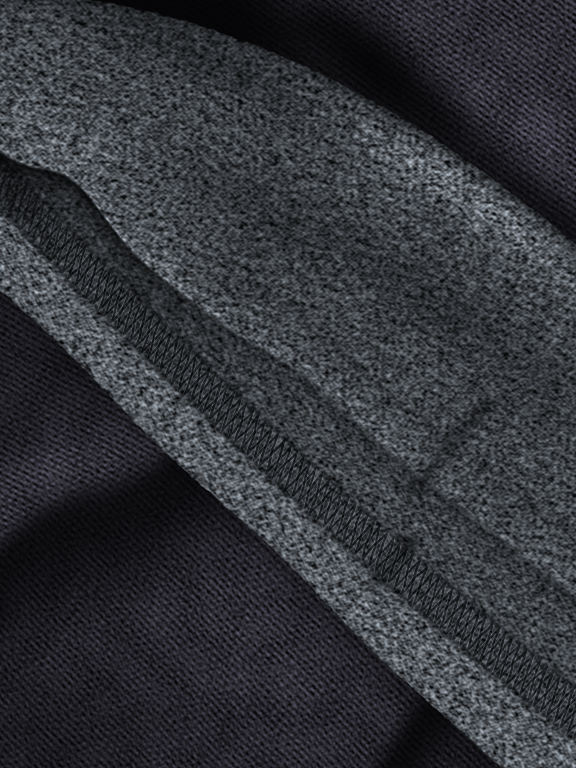
Reproduce this texture procedurally as a Shadertoy shader.

```glsl
vec2 hashGradient(vec2 cell) {
    vec3 h = fract(vec3(cell.xyx) * vec3(.1031, .1030, .0973));
    h += dot(h, h.yzx + 33.33);
    float angle = 6.2832 * fract((h.x + h.y) * h.z);
    return vec2(cos(angle), sin(angle));
}

float gradientNoise(vec2 p) {
    vec2 i = floor(p), f = fract(p);
    vec2 u = f * f * f * (f * (f * 6. - 15.) + 10.);
    vec2 e = vec2(1, 0);
    float bottom = mix(dot(hashGradient(i), f), dot(hashGradient(i + e), f - e), u.x);
    float top = mix(dot(hashGradient(i + e.yx), f - e.yx), dot(hashGradient(i + 1.), f - 1.), u.x);
    return mix(bottom, top, u.y);
}

vec2 rotate(vec2 p, float a) {
    return vec2(cos(a) * p.x + sin(a) * p.y, cos(a) * p.y - sin(a) * p.x);
}

float bell(float x, float width) {
    return exp(-x * x / (width * width));
}

float glow(vec2 p, vec2 center, vec2 radius, float angle) {
    vec2 q = rotate(p - center, angle) / radius;
    return exp(-dot(q, q));
}

float segment(vec2 p, vec2 a, vec2 b) {
    vec2 d = b - a;
    return length(p - a - d * clamp(dot(p - a, d) / dot(d, d), 0., 1.));
}

// Diagonal ribs crossed by a finer weave
float ribs(vec2 p, float angle) {
    vec2 q = rotate(p, angle);
    q.y += .003 * gradientNoise(p * 9.);
    float rib = sin(q.y * 830.) * (.8 + .4 * sin(q.x * 620. + q.y * 415.));
    float fleck = gradientNoise(q * vec2(170, 250));
    float grain = gradientNoise(rotate(q, 1.2) * vec2(210, 300) + 9.);
    return max(1. + .5 * rib + .85 * fleck + .6 * grain + .3 * gradientNoise(p * 22.), .08);
}

// Dark cloth, lit separately above and below the jersey
vec3 twill(vec2 p, float topEdge, float hemEdge) {
    float light, weave;
    if (p.y > topEdge - .1) {
        float gap = p.y - topEdge;
        light = .04 + .125 * smoothstep(.015, .11, gap - .05 * bell(p.x - .47, .09));
        light *= smoothstep(.3, .43, p.x) * .85 + .15;
        light *= 1. - .75 * glow(p, vec2(.49, .91), vec2(.10, .026), -.7);
        light += .05 * glow(p, vec2(.69, .80), vec2(.12, .05), -.65);
        weave = ribs(p, -.62);
    } else {
        float fold = p.y - .285 - .56 * p.x - .012 * sin(p.x * 25.);
        float upper = .10 + .07 * bell(fold - .055, .05);
        float lower = .035 + .10 * smoothstep(-.03, -.21, fold);
        lower *= 1. - .35 * glow(p, vec2(.03, .02), vec2(.17, .13), 0.);
        lower += .03 * glow(p, vec2(.34, .16), vec2(.14, .08), -.7);
        float side = smoothstep(-.018, .025, fold);
        light = mix(lower, upper, side);
        float tuck = p.x - .485 - .65 * p.y;
        light *= 1. - .8 * smoothstep(-.02, .025, tuck) * (1. - .6 * smoothstep(.03, .10, tuck));
        light *= 1. - .4 * exp(-max(hemEdge - p.y, 0.) * 35.);
        weave = mix(ribs(p, -.78), ribs(p, -.5), side);
    }
    return light * weave * vec3(1., .98, 1.15) + vec3(.014, .014, .019);
}

// Mottled jersey: streaks along the knit, crossed by the legs of its loops
float heather(vec2 p, float angle) {
    vec2 q = rotate(p, angle);
    q.y += .006 * gradientNoise(p * 7.);
    float streak = gradientNoise(q * vec2(40, 125));
    float fleck = gradientNoise(q * vec2(115, 240) + 17.);
    float rightLeg = gradientNoise(rotate(q, .9) * vec2(140, 280) + 41.);
    float leftLeg = gradientNoise(rotate(q, -.5) * vec2(150, 290) + 73.);
    float loops = sin(q.x * 560. + 2.5 * sin(q.y * 420.)) * sin(q.y * 640.);
    return max(1. + .6 * streak + .8 * fleck + .85 * rightLeg + .6 * leftLeg + .17 * loops, .1);
}

void mainImage(out vec4 fragColor, in vec2 fragCoord) {
    vec2 p = fragCoord / iResolution.y;
    float pixel = 1. / iResolution.y;

    // Outlines of the jersey, its raised lip and its seam
    float topEdge = 1.0106 - .026 * p.x - .551 * p.x * p.x;
    float hemEdge = .622 - .96 * p.x + .004 * sin(p.x * 22.);
    float lip = p.y - .8 + .77 * p.x - .038 * bell(p.x - .095, .055) - .016 * bell(p.x - .4, .07);
    float across = (p.y - .763 + 1.06 * p.x - .18 * p.x * p.x) * .71;
    float along = (p.x - p.y) * .707;
    float softness = mix(.003, .007, smoothstep(.2, .5, p.x));
    float above = smoothstep(-softness, softness, lip);

    // Broad light over the folds
    float upper = .245 + .05 * gradientNoise(p * vec2(5, 8));
    upper += .15 * glow(p, vec2(.61, .745), vec2(.23, .03), -.61);
    upper += .09 * glow(p, vec2(.10, .82), vec2(.17, .045), -.4);
    upper += .03 * glow(p, vec2(.10, .93), vec2(.13, .035), -.25);
    upper -= .08 * glow(p, vec2(.31, .91), vec2(.20, .035), -.35);
    upper -= .06 * glow(p, vec2(.27, .76), vec2(.17, .04), -.45);
    upper -= .06 * glow(p, vec2(.56, .61), vec2(.18, .045), -.6);
    upper += .14 * exp(-max(lip, 0.) * 32.) * (.5 + .5 * bell(p.x - .2, .16));
    upper -= .04 * bell(lip - .075, .012) * smoothstep(.2, .4, p.x);
    float inner = .27 - .04 * bell(p.x - .2, .15);
    inner *= 1. - exp(min(lip, 0.) * 27.) * mix(.88, .4, smoothstep(.07, .3, p.x));
    float light = mix(inner, upper, above);
    light = mix(light, .34, smoothstep(-.018, -.034, across));
    light *= 1. - .28 * bell(across, .027);
    light *= 1. - .45 * exp(-max(topEdge - p.y, 0.) * 75.);
    light *= 1. - .2 * exp(-max(p.y - hemEdge, 0.) * 150.);

    // Pressed creases
    float crease = segment(p, vec2(.635, .475), vec2(.54, .365));
    light *= 1. - .36 * bell(crease, .012);
    crease = segment(p, vec2(.535, .295), vec2(.485, .235));
    light *= 1. - .4 * bell(crease, .011);

    float tone = light * mix(heather(p, -.62), heather(p, -.38), above);

    // Crossed overlock threads between two rows of stitching
    float band = smoothstep(.027, .021, abs(across));
    for (int i = 0; i < 2; i++) {
        float slack = .14 * gradientNoise(p * 40. + float(i) * 19.);
        float phase = along / .0225 + across * 13. + .5 * float(i) + slack;
        float zigzag = (abs(fract(phase) - .5) * 4. - 1.) * .022;
        float thread = abs(across - zigzag) * .3;
        tone *= 1. - .5 * band * smoothstep(.0019 + pixel, .0006, thread);
        tone += .11 * band * bell(thread - .0026, .0009) * smoothstep(0., .12, p.x);
    }
    float row = bell(abs(across) - .024, .0028);
    tone *= 1. - row * (.35 + .2 * sin(along * 560.));

    vec3 jersey = tone * vec3(.95, 1., 1.05) + vec3(.008, .01, .014);
    vec3 color = twill(p, topEdge, hemEdge);
    float fuzz = .003 * gradientNoise(p * 110.);
    float cover = smoothstep(-pixel, pixel, topEdge - p.y + fuzz);
    cover *= smoothstep(-pixel, pixel, p.y - hemEdge + fuzz);
    fragColor = vec4(clamp(mix(color, jersey, cover), 0., 1.), 1.);
}
```
